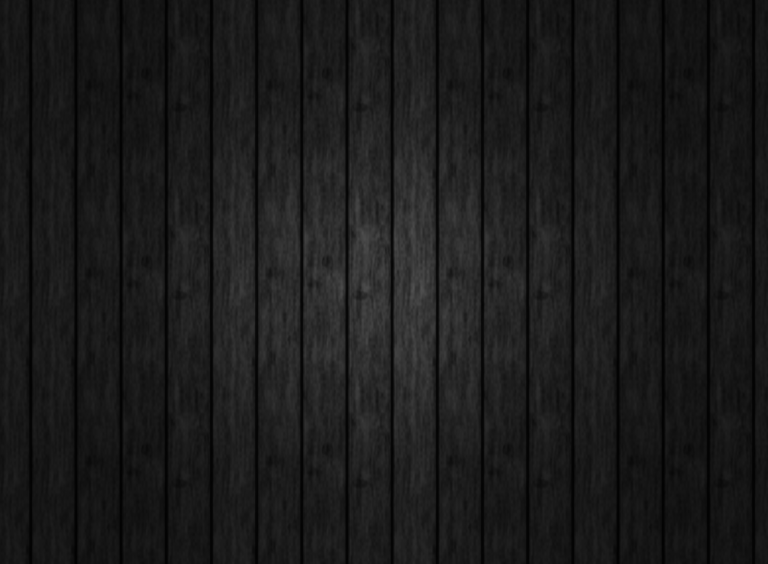
This texture is drawn by a Shadertoy shader. Its source:

```glsl
// Dark charcoal wall of seventeen vertical wood planks, lit softly at the centre.

float hash(vec2 p) {
    return fract(sin(dot(p, vec2(127.1, 311.7))) * 43758.5453);
}

// Value noise that wraps vertically after a whole number of rows.
float grain(vec2 p, float rows, float seed) {
    vec2 cell = floor(p);
    vec2 f = smoothstep(0.0, 1.0, p - cell);
    float low = mod(cell.y, rows);
    float high = mod(cell.y + 1.0, rows);
    float x = cell.x + seed * 61.0;
    return mix(mix(hash(vec2(x, low)), hash(vec2(x + 1.0, low)), f.x),
               mix(hash(vec2(x, high)), hash(vec2(x + 1.0, high)), f.x), f.y);
}

// Relative brightness of one board; x runs across it, y along it.
float wood(vec2 p, float board) {
    float seed = board + 1.0;
    float bend = grain(p * vec2(2.0, 5.0), 5.0, seed + 10.0) - 0.5;
    float x = p.x + 0.09 * bend;

    // Fibres from long streaks down to fine pores
    float streak = grain(vec2(x * 13.0, 0.5), 1.0, seed);
    float fibre = grain(vec2(x * 9.0, p.y * 5.0), 5.0, seed + 20.0);
    float fine = grain(vec2(x * 19.0, p.y * 14.0), 14.0, seed + 30.0);
    float pore = grain(vec2(p.x * 23.0, p.y * 58.0), 58.0, seed + 40.0);
    float tone = 1.0 + 0.16 * (streak - 0.5) + 0.24 * (fibre - 0.5)
               + 0.36 * (fine - 0.5) + 0.24 * (pore - 0.5);

    // Contours of a stretched field form the pointed growth figure
    float field = grain(vec2(x * 2.6, p.y * 3.0), 3.0, seed + 50.0);
    float ring = abs(fract(field * 6.0) - 0.5) * 2.0;
    tone += 0.13 * (ring - 0.5) * (0.5 + 0.5 * mod(board, 2.0));

    // Sparse dark knots and flecks, with pale worn patches
    float patches = grain(vec2(p.x * 3.0, p.y * 6.0), 6.0, seed + 60.0);
    float fleck = grain(vec2(x * 8.0, p.y * 17.0), 17.0, seed + 70.0);
    tone -= 0.34 * smoothstep(0.55, 0.8, patches) * smoothstep(0.5, 0.85, fleck);
    tone += 0.16 * smoothstep(0.4, 0.15, patches) * smoothstep(0.55, 0.85, fibre);
    return tone;
}

void mainImage(out vec4 fragColor, in vec2 fragCoord) {
    vec2 uv = fragCoord / iResolution.xy;

    // Seventeen boards across; four board designs, each repeated three times up
    float across = uv.x * 17.0 - 0.68;
    float board = mod(mod(floor(across), 17.0), 4.0);
    vec2 local = vec2(fract(across), fract(uv.y * 3.0 + 0.1));
    float tone = wood(local, board) * (0.95 + 0.1 * hash(vec2(board, 5.0)));

    // Black joint, soft shadow beside it and a thin bevel highlight
    float edge = min(local.x, 1.0 - local.x);
    tone *= mix(0.72, 1.0, smoothstep(0.01, 0.13, edge));
    tone += 0.14 * (1.0 - smoothstep(0.0, 0.025, abs(local.x - 0.075)));
    tone *= mix(0.22, 1.0, smoothstep(0.012, 0.05, edge));

    // Periodic pool of light, so opposite borders meet
    vec2 away = sin(3.14159265 * (uv - vec2(0.49, 0.5)));
    float light = exp(-dot(away * away, vec2(1.9, 1.3)));
    float level = (0.074 + 0.146 * light) * tone;
    fragColor = vec4(vec3(max(level, 0.0)), 1.0);
}
```
